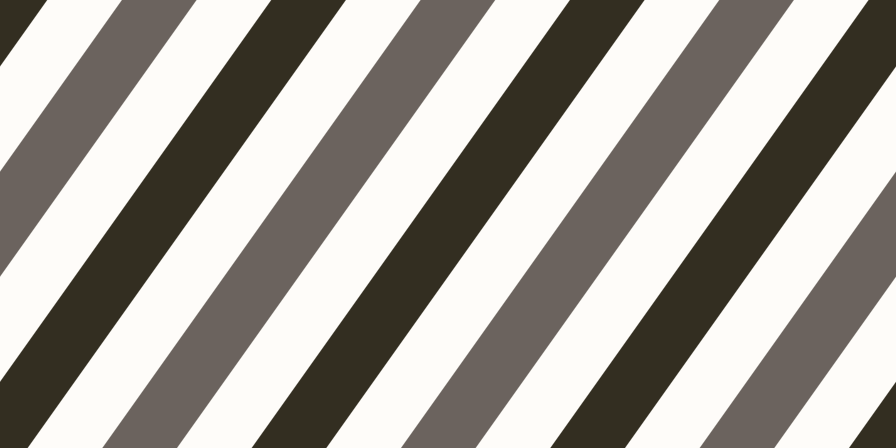
This pattern is drawn by a WebGL 2 fragment shader. Its source:

```glsl
#version 300 es
precision highp float;
// Diagonal stripes alternating dark brown and warm grey on off-white.
// A sheared coordinate is folded with fract; each band is a smoothed
// one-dimensional distance function, a quarter of the repeat wide.

uniform vec2 u_resolution;
out vec4 fragColor;

// Coverage of a band centred at the given phase of the repeat.
float band(float phase, float center, float blur) {
    float offset = abs(fract(phase - center + 0.5) - 0.5);
    return 1.0 - smoothstep(-blur, blur, offset - 0.125);
}

void main() {
    // Canvas heights as the unit, origin at the lower left.
    vec2 p = gl_FragCoord.xy / u_resolution.y;

    // Shear along the stripe direction; three repeats span a 2:1 canvas.
    float slant = 0.7104;
    float period = 2.0 / 3.0;
    float phase = (p.x - slant * p.y - 0.5617) / period;

    // Edge softness: about one pixel measured across the stripe.
    float blur = 0.75 * length(vec2(1.0, slant)) / (period * u_resolution.y);

    vec3 offWhite = vec3(0.995, 0.99, 0.975);
    vec3 warmGrey = vec3(0.42, 0.39, 0.37);
    vec3 darkBrown = vec3(0.20, 0.18, 0.13);

    vec3 color = mix(offWhite, darkBrown, band(phase, 0.125, blur));
    color = mix(color, warmGrey, band(phase, 0.625, blur));
    fragColor = vec4(color, 1.0);
}
```
